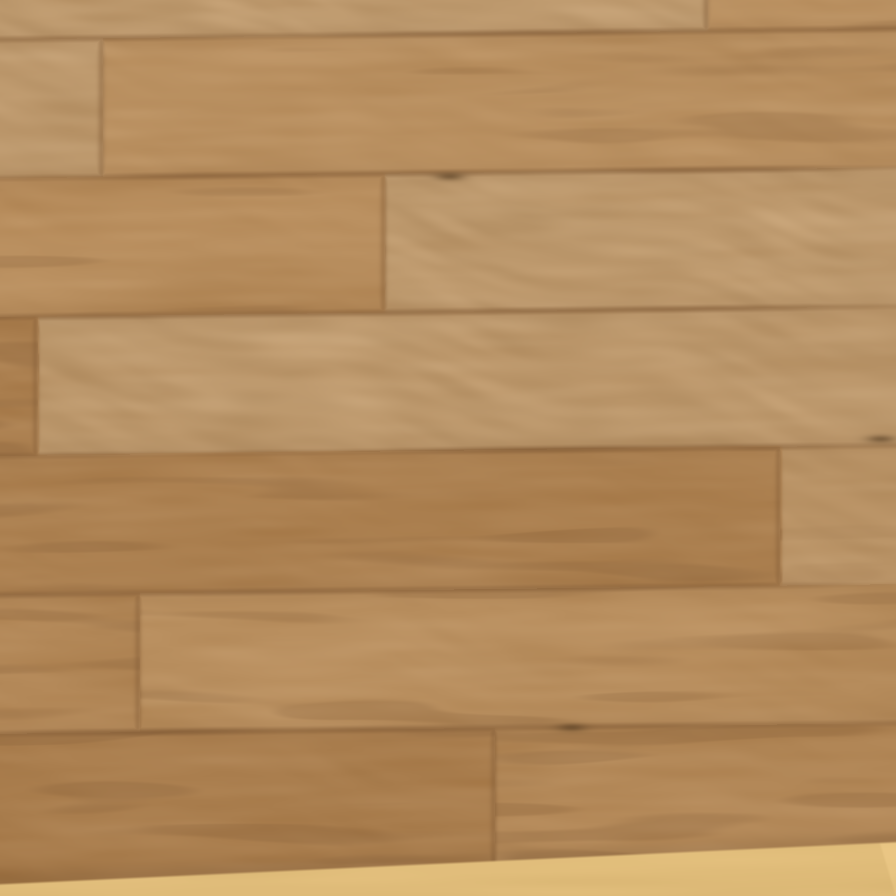
Give the GLSL for this texture, as a Shadertoy shader.

```glsl
// Draws a softly lit oak plank wall with staggered joints above a pale yellow ledge.

// Layout, in canvas units
const float ROW_HEIGHT = 0.155;
const float FIRST_SEAM = 0.032;
const float ROW_TILT = 0.012;
const float SEAM_WIDTH = 0.0042;
const float JOINT_WIDTH = 0.0040;
const float LEDGE_LEFT = 0.013;
const float LEDGE_RISE = 0.047;
const float LEDGE_CORNER = 0.982;

// Per row, bottom to top: joint position and tone on either side of it
const float JOINT[7] = float[7](0.553, 0.156, 0.871, 0.042, 0.430, 0.115, 0.790);
const float LEFT_TONE[7] = float[7](0.17, 0.37, 0.26, 0.17, 0.56, 0.84, 0.90);
const float RIGHT_TONE[7] = float[7](0.42, 0.64, 0.76, 0.86, 0.90, 0.66, 0.66);

// Colours
const vec3 DARK_OAK = vec3(0.625, 0.470, 0.300);
const vec3 PALE_OAK = vec3(0.752, 0.612, 0.440);
const vec3 WARM_SHIFT = vec3(0.018, -0.002, -0.020);
const vec3 SEAM_COLOR = vec3(0.500, 0.350, 0.205);
const vec3 KNOT_COLOR = vec3(0.360, 0.260, 0.150);
const vec3 LEDGE_COLOR = vec3(0.880, 0.740, 0.480);

// Wear
const float GRAIN_STRENGTH = 0.026;
const float FIGURE_STRENGTH = 0.020;
const vec2 KNOT_SIZE = vec2(0.016, 0.0045);
const vec2 KNOTS[3] = vec2[3](vec2(0.502, 0.803), vec2(0.638, 0.188), vec2(0.983, 0.510));

vec2 hash2(vec2 p) {
    vec3 q = fract(p.xyx * vec3(0.1031, 0.1030, 0.0973));
    q += dot(q, q.yzx + 33.33);
    return fract((q.xx + q.yz) * q.zy);
}

float bell(float x) {
    return exp(-x * x);
}

// Cellular noise: one soft spot per cell, randomly light or dark
float spots(vec2 p) {
    vec2 cell = floor(p);
    float sum = 0.0;
    for (int j = -1; j <= 1; j++)
    for (int i = -1; i <= 1; i++) {
        vec2 id = cell + vec2(i, j);
        vec2 d = p - id - hash2(id);
        float fade = max(1.0 - dot(d, d), 0.0);
        sum += (hash2(id + 57.0).x * 2.0 - 1.0) * fade * fade;
    }
    return sum;
}

// Plank tone of a row, blended across its vertical joint
float plankTone(int row, float x) {
    row = clamp(row, 0, 6);
    return mix(LEFT_TONE[row], RIGHT_TONE[row],
               smoothstep(-JOINT_WIDTH, JOINT_WIDTH, x - JOINT[row]));
}

vec3 planks(vec2 uv) {
    float v = (uv.y - FIRST_SEAM - ROW_TILT * (uv.x - 0.5)) / ROW_HEIGHT;
    int row = clamp(int(floor(v)), 0, 6);
    float seam = round(v);
    float seamDist = (v - seam) * ROW_HEIGHT;
    float jointDist = uv.x - JOINT[row];

    // Base tone
    float tone = mix(plankTone(int(seam) - 1, uv.x), plankTone(int(seam), uv.x),
                     smoothstep(-0.003, 0.003, seamDist));
    float pale = smoothstep(0.60, 0.85, tone);
    vec3 color = mix(DARK_OAK, PALE_OAK, tone) + WARM_SHIFT * (1.0 - pale);

    // Long fibres, plus slanted ripples on the paler boards
    vec2 p = vec2(uv.x, v * ROW_HEIGHT) + vec2(3.7, 1.3) * float(row) + step(0.0, jointDist) * 9.1;
    float fibre = 0.55 * spots(p * vec2(5.0, 42.0)) + 0.45 * spots(p * vec2(13.0, 110.0))
                + 0.12 * sin(p.y * 260.0 + 2.0 * sin(p.x * 7.0));
    vec2 slanted = vec2(p.x, p.y + 0.22 * p.x + 0.012 * sin(p.x * 17.0));
    float figure = spots(slanted * vec2(17.0, 75.0));
    float cloud = spots(p * vec2(4.0, 9.0));
    color += GRAIN_STRENGTH * fibre * vec3(0.85, 1.0, 1.1);
    color += FIGURE_STRENGTH * (figure * mix(0.35, 1.0, pale) + 0.6 * cloud);

    // Rusty streaks along the dark boards
    float streak = smoothstep(0.30, 0.75, spots(p * vec2(6.0, 65.0) + 21.0));
    color = mix(color, SEAM_COLOR, 0.22 * streak * (1.0 - pale));

    // Seams and joints, uneven along their length
    float wear = 0.46 + 0.22 * spots(vec2(uv.x * 7.0, seam * 5.3));
    float seamMask = step(0.5, seam) * bell(seamDist / SEAM_WIDTH) * wear;
    float jointMask = bell((jointDist + 0.002) / JOINT_WIDTH) * 0.38;
    float shade = bell(seamDist / 0.013) * 0.10;
    color = mix(color, SEAM_COLOR, max(max(seamMask, jointMask), shade));

    // Small flat knots on the seams
    for (int i = 0; i < 3; i++) {
        float d = length((uv - KNOTS[i]) / KNOT_SIZE);
        color = mix(color, KNOT_COLOR, 0.62 * bell(d));
    }
    return color;
}

vec3 ledge(vec2 uv, float depth) {
    float corner = smoothstep(-0.002, 0.002, uv.x - LEDGE_CORNER - 0.3 * depth);
    float grain = spots(uv * vec2(6.0, 80.0));
    return LEDGE_COLOR + 0.012 * grain + 0.035 * corner - 0.5 * max(depth - 0.012, 0.0);
}

void mainImage(out vec4 fragColor, in vec2 fragCoord) {
    vec2 uv = fragCoord / iResolution.xy;
    float depth = LEDGE_LEFT + LEDGE_RISE * uv.x - uv.y;
    vec3 color = planks(uv) * (1.0 - 0.06 * bell(depth / 0.012));
    color = mix(color, ledge(uv, depth), smoothstep(-0.002, 0.002, depth));
    fragColor = vec4(color, 1.0);
}
```
